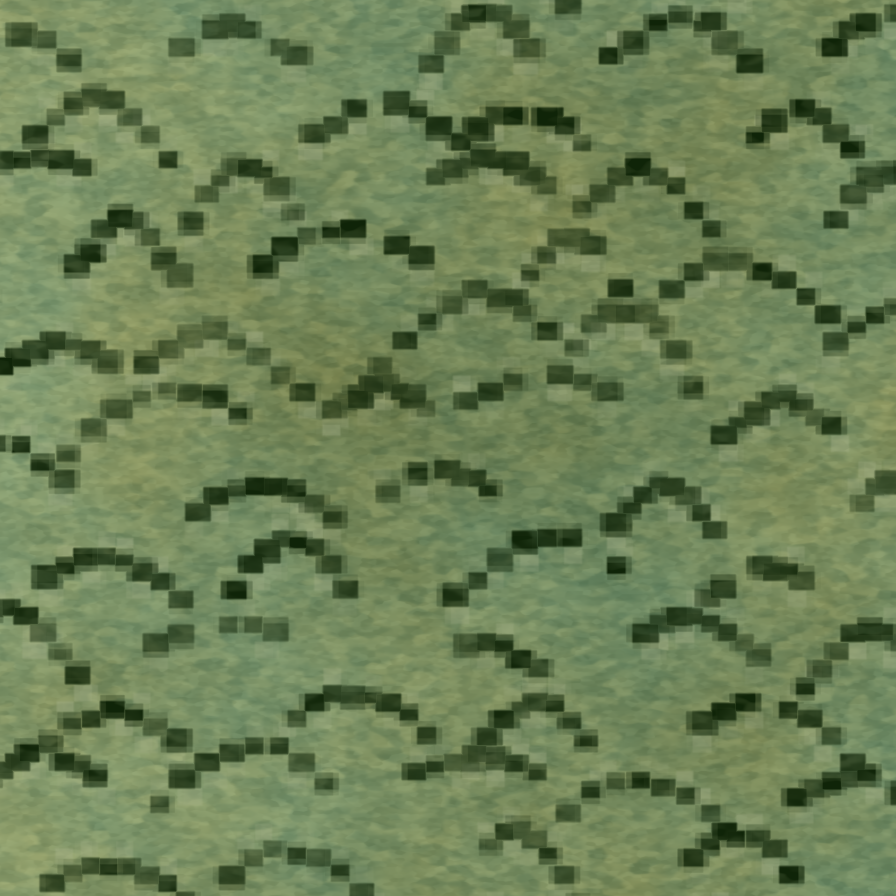
This pattern is drawn by a Shadertoy shader. Its source:

```glsl
// Mottled grass green cloth with staggered rows of dark, clumpy, worn arches.

const vec2  GRID        = vec2(4.0, 12.0);      // arches across and down
const vec2  JITTER      = vec2(0.42, 0.55);     // wander inside a cell
const vec2  HALF_WIDTH  = vec2(0.050, 0.096);   // smallest, largest arch
const vec2  RISE        = vec2(0.022, 0.062);   // lowest, highest arch
const vec2  CLUMP       = vec2(0.0140, 0.0108); // half size of one clump
const int   CLUMPS      = 8;                    // clumps along an arch
const float MISSING     = 0.10;                 // share of worn away clumps
const float EDGE        = 0.0045;               // softness of clump edges
const float STEPS       = 104.0;                // soft blocks across
const vec2  GRAIN       = vec2(58.0, 120.0);    // streaky grain cells
const vec3  SHADE  = vec3(0.33, 0.41, 0.25);
const vec3  PALE   = vec3(0.59, 0.67, 0.48);
const vec3  INK    = vec3(0.06, 0.14, 0.03);
const vec3  FLECK  = vec3(0.66, 0.70, 0.55);
const vec3  WARM   = vec3(0.035, 0.000, -0.030);

vec3 hash3(vec2 p) {
    vec3 q = fract(p.xyx * vec3(0.1031, 0.1030, 0.0973) + 0.137);
    q += dot(q, q.yxz + 33.33);
    return fract((q.xxy + q.yzz) * q.zyx);
}

// Rotated, layered sines, about -1 to 1
float waves(vec2 p) {
    float sum = 0.0, gain = 0.5;
    for (int i = 0; i < 5; i++) {
        sum += gain * sin(p.x + 1.3 * sin(p.y * 0.8 + float(i))) * cos(p.y);
        p = mat2(1.36, 1.08, -1.08, 1.36) * p + 2.3;
        gain *= 0.68;
    }
    return sum;
}

// Cellular noise: smooth blend of the random tones of nearby cells
float cellTone(vec2 p) {
    vec2 cell = floor(p), f = p - cell;
    float tone = 0.0, total = 0.0;
    for (int y = -1; y <= 1; y++)
    for (int x = -1; x <= 1; x++) {
        vec2 o = vec2(x, y);
        vec3 h = hash3(cell + o + 50.0);
        vec2 d = o + h.xy - f;
        float w = exp(-6.0 * dot(d, d));
        tone += w * h.z;
        total += w;
    }
    return tone / total;
}

// Soft stair steps for a woven, blocky outline
vec2 blocky(vec2 p) {
    vec2 q = p * STEPS;
    return (floor(q) + smoothstep(0.2, 0.8, fract(q))) / STEPS;
}

float clump(vec2 p, vec2 size) {
    float corner = 0.4 * min(size.x, size.y);
    vec2 d = abs(p) - size + corner;
    float dist = length(max(d, 0.0)) + min(max(d.x, d.y), 0.0) - corner;
    return smoothstep(EDGE, -EDGE, dist);
}

// x: dark cover, y: pale flecks beside it
vec2 arch(vec2 p, vec2 id) {
    vec3 shape = hash3(id + 11.0), wear = hash3(id + 73.0);
    float halfWidth = mix(HALF_WIDTH.x, HALF_WIDTH.y, shape.x);
    float rise = mix(RISE.x, RISE.y, shape.y);
    float peak = (shape.z - 0.5) * 0.5;
    float bend = mix(1.2, 2.4, wear.x);
    float strength = mix(0.68, 1.0, sqrt(wear.y));
    vec2 cover = vec2(0.0);
    for (int i = 0; i < CLUMPS; i++) {
        vec3 h = hash3(id * 9.0 + vec2(float(i) * 3.7, 131.0));
        float t = 2.0 * float(i) / float(CLUMPS - 1) - 1.0;
        vec2 at = vec2(t * halfWidth,
                       rise * (0.5 - pow(abs(t - peak), bend)));
        at.y += (h.x - 0.5) * 0.009;
        vec2 size = CLUMP * mix(0.78, 1.15, h.y);
        float ink = strength * mix(0.55, 1.0, h.z) * step(MISSING, h.x);
        cover.x = max(cover.x, ink * clump(p - at, size));
        vec2 beside = vec2(h.z - 0.5, h.y > 0.35 ? -1.0 : 0.9) * 0.021;
        cover.y = max(cover.y, h.x * clump(p - at - beside, size * 0.8));
    }
    return cover;
}

vec2 arches(vec2 p) {
    vec2 cover = vec2(0.0);
    float row = floor(p.y * GRID.y);
    for (int y = -1; y <= 1; y++) {
        float r = row + float(y);
        float shift = 0.5 * mod(r, 2.0);
        float column = floor(p.x * GRID.x - shift);
        for (int x = -1; x <= 1; x++) {
            vec2 id = vec2(column + float(x), r);
            vec2 wander = (hash3(id + 29.0).xy - 0.5) * JITTER;
            vec2 center = (id + vec2(shift + 0.5, 0.5) + wander) / GRID;
            cover = max(cover, arch(p - center, id));
        }
    }
    return cover;
}

vec3 ground(vec2 p) {
    float broad = waves(p * vec2(7.0, 9.0) + 1.7);
    float grain = cellTone(p * GRAIN) - 0.5;
    float fine = cellTone(p * GRAIN * 2.1 + 17.0) - 0.5;
    float leftGlow = exp(-5.0 * p.x);
    vec2 dip = (p - vec2(0.42, 0.54)) * vec2(3.6, 4.5);
    float tone = 0.52 + 0.13 * broad + 0.36 * grain + 0.22 * fine
               + 0.24 * leftGlow - 0.16 * exp(-dot(dip, dip));
    vec3 color = mix(SHADE, PALE, clamp(tone, 0.0, 1.1));
    return color + WARM * (waves(p.yx * 8.0 + 4.0) + 0.8 * grain);
}

void mainImage(out vec4 fragColor, in vec2 fragCoord) {
    vec2 p = fragCoord / iResolution.y;
    vec2 cover = arches(blocky(p));
    float mottle = 0.82 + 0.36 * cellTone(p * GRAIN + 5.0);
    vec3 color = mix(ground(p), FLECK, 0.42 * cover.y);
    color = mix(color, INK, clamp(cover.x * mottle, 0.0, 1.0));
    fragColor = vec4(clamp(color, 0.0, 1.0), 1.0);
}
```
